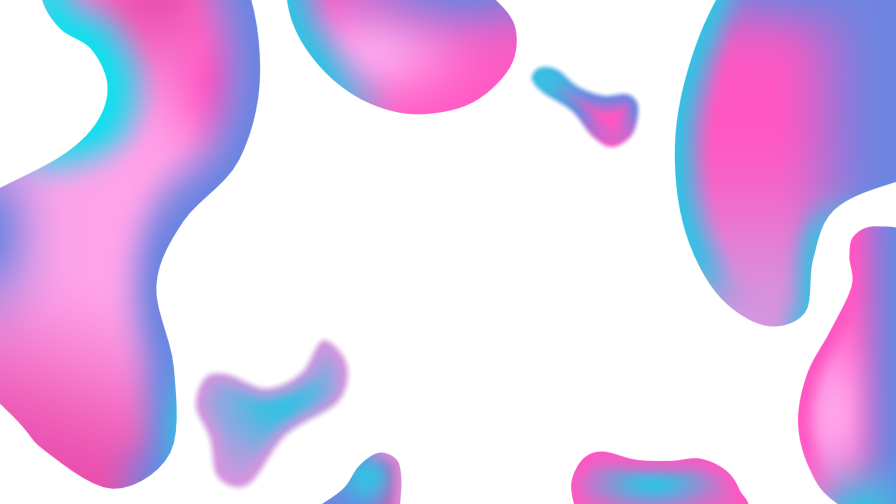
Reproduce this background procedurally as a WebGL 2 fragment shader.

```glsl
#version 300 es
precision highp float;
// Glossy pink, violet and cyan fluid blobs framing a white background.

uniform vec2 u_resolution;
out vec4 fragColor;

const float HEIGHT = 4.32; // canvas height in design units, y runs downwards
const vec3 PINK = vec3(1.0, 0.34, 0.76);
const vec3 ROSE = vec3(0.92, 0.31, 0.68);
const vec3 BLUSH = vec3(1.0, 0.64, 0.92);
const vec3 LILAC = vec3(0.84, 0.58, 0.87);
const vec3 VIOLET = vec3(0.43, 0.52, 0.88);
const vec3 CYAN = vec3(0.22, 0.75, 0.89);
const vec3 AQUA = vec3(0.08, 0.87, 0.93);

// Catmull-Rom curve from b to c
vec2 spline(vec2 a, vec2 b, vec2 c, vec2 d, float t) {
  return b + 0.5 * t * (c - a + t * (2.0 * a - 5.0 * b + 4.0 * c - d
    + t * (3.0 * (b - c) + d - a)));
}

// Signed distance to a closed smooth outline, negative inside
float blob(vec2 p, vec2 k[12]) {
  float nearest = 1e6, side = 1.0;
  vec2 a = k[0];
  for (int i = 0; i < 12; i++) {
    for (int j = 1; j <= 7; j++) {
      vec2 b = spline(k[(i + 11) % 12], k[i], k[(i + 1) % 12], k[(i + 2) % 12], float(j) / 7.0);
      vec2 e = b - a, w = p - a;
      vec2 off = w - e * clamp(dot(w, e) / max(dot(e, e), 1e-8), 0.0, 1.0);
      nearest = min(nearest, dot(off, off));
      bvec3 crossing = bvec3(p.y >= a.y, p.y < b.y, e.x * w.y > e.y * w.x);
      if (all(crossing) || !any(crossing)) side = -side;
      a = b;
    }
  }
  return side * sqrt(nearest);
}

// Soft elliptical patch of colour
vec3 glow(vec3 base, vec3 tint, vec2 p, vec2 centre, vec2 size) {
  vec2 q = (p - centre) / size;
  return mix(base, tint, exp(-dot(q, q)));
}

// Colour that fades inwards from the outline
vec3 rim(vec3 base, vec3 tint, float d, float width, float amount) {
  return mix(base, tint, amount * smoothstep(-width, 0.0, d));
}

vec3 paint(vec3 under, vec3 shade, float d, float soft) {
  return mix(under, shade, smoothstep(soft, -soft, d));
}

void main() {
  vec2 p = gl_FragCoord.xy * HEIGHT / u_resolution.y;
  p.y = HEIGHT - p.y;
  float edge = 0.75 * HEIGHT / u_resolution.y;
  vec3 col = vec3(1.0);

  // Large left wave: a body with a hollow cut from its upper left
  float body = blob(p, vec2[12](vec2(2.05, -0.3), vec2(2.23, 0.6), vec2(2.05, 1.37), vec2(1.57, 1.9),
    vec2(1.34, 2.45), vec2(1.49, 3.15), vec2(1.46, 3.88), vec2(0.97, 4.19),
    vec2(0.38, 3.86), vec2(0.0, 3.46), vec2(-1.6, 2.0), vec2(1.4, -1.3)));
  float hollow = blob(p, vec2[12](vec2(0.3, -0.4), vec2(0.36, 0.0), vec2(0.52, 0.25), vec2(0.78, 0.42),
    vec2(0.92, 0.72), vec2(0.84, 1.03), vec2(0.55, 1.32), vec2(0.0, 1.61),
    vec2(-0.5, 1.85), vec2(-1.2, 1.6), vec2(-1.2, -0.2), vec2(-0.4, -0.8)));
  vec3 shade = mix(BLUSH, ROSE, smoothstep(2.2, 4.2, p.y + 0.35 * (0.6 - p.x)));
  shade = glow(shade, ROSE, p, vec2(1.35, -0.1), vec2(0.75, 0.75));
  shade = glow(shade, PINK, p, vec2(1.85, 0.7), vec2(0.35, 0.6));
  shade = glow(shade, VIOLET, p, vec2(-0.12, 2.0), vec2(0.38, 0.6));
  shade = rim(shade, VIOLET, body, 0.55, smoothstep(0.8, 1.4, p.x));
  shade = glow(shade, CYAN, p, vec2(1.6, 3.7), vec2(0.2, 0.5));
  shade = rim(shade, AQUA, -hollow, 0.5, smoothstep(0.0, 0.55, p.x) * smoothstep(1.75, 1.1, p.y));
  col = paint(col, shade, max(body, -hollow), edge);

  // Top drop
  float d = blob(p, vec2[12](vec2(2.46, 0.0), vec2(2.58, 0.35), vec2(2.85, 0.68), vec2(3.2, 0.9),
    vec2(3.6, 0.98), vec2(4.05, 0.88), vec2(4.37, 0.58), vec2(4.42, 0.25),
    vec2(4.25, 0.0), vec2(3.9, -0.25), vec2(3.1, -0.5), vec2(2.5, -0.35)));
  shade = glow(PINK, BLUSH, p, vec2(3.2, 0.45), vec2(0.65, 0.4));
  shade = glow(shade, VIOLET, p, vec2(4.0, -0.12), vec2(0.85, 0.35));
  shade = rim(shade, CYAN, d, 0.42, smoothstep(3.5, 2.7, p.x));
  col = paint(col, shade, d, edge);

  // Small blurred drop
  d = blob(p, vec2[12](vec2(4.56, 0.67), vec2(4.63, 0.58), vec2(4.78, 0.6), vec2(4.95, 0.74),
    vec2(5.17, 0.82), vec2(5.38, 0.81), vec2(5.47, 0.92), vec2(5.42, 1.15),
    vec2(5.25, 1.26), vec2(5.08, 1.17), vec2(4.9, 0.95), vec2(4.65, 0.79)));
  shade = rim(PINK, VIOLET, d, 0.2, smoothstep(1.35, 0.9, p.y));
  shade = glow(shade, CYAN, p, vec2(4.66, 0.68), vec2(0.3, 0.25));
  col = paint(col, shade, d, 0.035);

  // Large right drop
  d = blob(p, vec2[12](vec2(6.3, -0.3), vec2(5.96, 0.4), vec2(5.79, 1.15), vec2(5.85, 1.9),
    vec2(6.13, 2.5), vec2(6.55, 2.79), vec2(6.9, 2.68), vec2(6.97, 2.22),
    vec2(7.15, 1.8), vec2(7.68, 1.56), vec2(8.6, 1.35), vec2(7.0, -1.5)));
  shade = mix(PINK, LILAC, smoothstep(1.0, 2.8, p.y));
  shade = mix(shade, VIOLET, smoothstep(6.6, 7.6, p.x));
  shade = glow(shade, VIOLET, p, vec2(6.9, -0.15), vec2(1.2, 0.4));
  shade = rim(shade, CYAN, d, 0.35, smoothstep(2.8, 2.1, p.y) * smoothstep(6.6, 6.1, p.x));
  shade = rim(shade, CYAN, d, 0.3, 0.85 * smoothstep(6.6, 6.95, p.x) * smoothstep(1.5, 2.1, p.y));
  col = paint(col, shade, d, edge);

  // Lower right bottle
  d = blob(p, vec2[12](vec2(7.9, 2.06), vec2(7.52, 1.94), vec2(7.32, 2.02), vec2(7.28, 2.2),
    vec2(7.3, 2.45), vec2(7.12, 2.83), vec2(6.92, 3.2), vec2(6.84, 3.62),
    vec2(6.94, 4.02), vec2(7.18, 4.32), vec2(7.9, 4.7), vec2(8.6, 2.8)));
  shade = glow(PINK, BLUSH, p, vec2(7.15, 3.55), vec2(0.32, 0.65));
  shade = mix(shade, VIOLET, smoothstep(7.25, 7.7, p.x));
  shade = glow(shade, CYAN, p, vec2(7.4, 4.4), vec2(0.38, 0.35));
  shade = rim(shade, PINK, d, 0.2, smoothstep(7.5, 7.2, p.x) * smoothstep(4.3, 3.7, p.y));
  col = paint(col, shade, d, edge);

  // Bottom mound
  d = blob(p, vec2[12](vec2(4.92, 4.32), vec2(4.9, 4.12), vec2(5.0, 3.93), vec2(5.17, 3.87),
    vec2(5.45, 3.94), vec2(5.75, 3.95), vec2(6.0, 3.93), vec2(6.22, 4.03),
    vec2(6.34, 4.2), vec2(6.37, 4.4), vec2(5.7, 4.7), vec2(5.0, 4.55)));
  shade = glow(PINK, CYAN, p, vec2(5.6, 4.15), vec2(0.5, 0.2));
  col = paint(col, rim(shade, PINK, d, 0.18, 0.7), d, edge);

  // Bottom fin
  d = blob(p, vec2[12](vec2(2.76, 4.32), vec2(2.95, 4.18), vec2(3.08, 3.99), vec2(3.25, 3.88),
    vec2(3.4, 3.94), vec2(3.44, 4.1), vec2(3.43, 4.32), vec2(3.42, 4.5),
    vec2(3.2, 4.7), vec2(2.85, 4.7), vec2(2.5, 4.6), vec2(2.6, 4.42)));
  shade = mix(VIOLET, ROSE, smoothstep(3.05, 3.45, p.x));
  shade = glow(shade, CYAN, p, vec2(3.15, 4.1), vec2(0.22, 0.22));
  shade = rim(shade, LILAC, d, 0.12, 0.8 * smoothstep(3.1, 3.35, p.x));
  col = paint(col, shade, d, edge);

  // Blurred three-armed splash
  d = blob(p, vec2[12](vec2(1.68, 3.48), vec2(1.76, 3.24), vec2(1.95, 3.21), vec2(2.28, 3.33),
    vec2(2.58, 3.2), vec2(2.77, 2.92), vec2(2.97, 3.12), vec2(2.9, 3.44),
    vec2(2.45, 3.73), vec2(2.13, 4.15), vec2(1.87, 4.09), vec2(1.8, 3.76)));
  shade = glow(LILAC, CYAN, p, vec2(2.4, 3.47), vec2(0.55, 0.45));
  shade = rim(shade, LILAC, d, 0.17, 0.8);
  col = paint(col, shade, d, 0.045);

  fragColor = vec4(col, 1.0);
}
```
